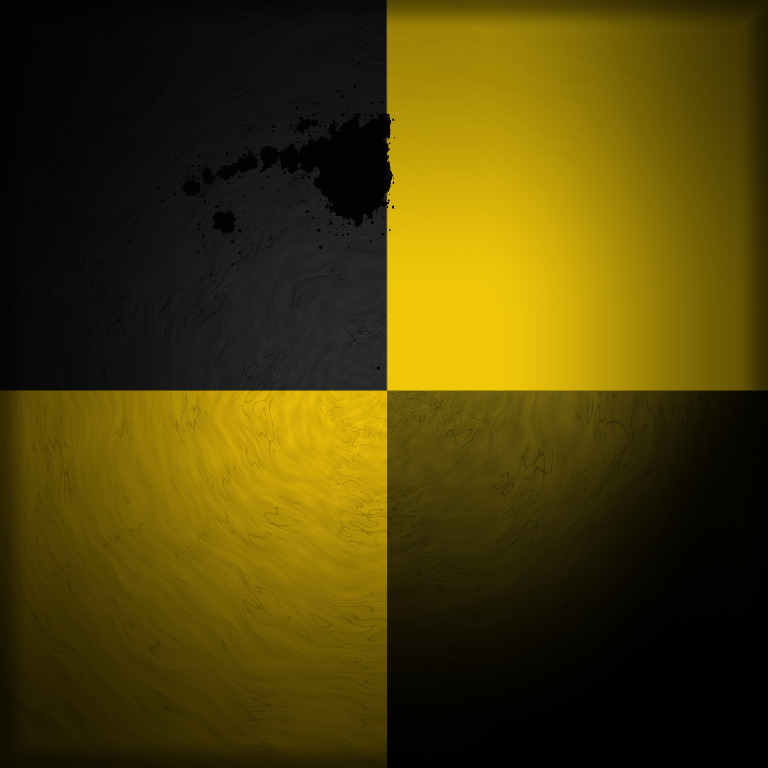
This background is drawn by a three.js fragment shader. Its source:

```glsl
// Four brushed quadrants in charcoal, yellow and olive with a black ink splatter.
varying vec2 vUv;

const vec2 SPLIT = vec2(0.504, 0.4915);
const float EDGE = 0.0008;

const vec3 CHARCOAL = vec3(0.160, 0.160, 0.162);
const vec3 YELLOW = vec3(0.945, 0.785, 0.035);
const vec3 AMBER = vec3(0.870, 0.705, 0.030);
const vec3 OLIVE = vec3(0.460, 0.390, 0.055);
const vec3 SEAM = vec3(0.55, 0.50, 0.22);
const vec3 INK = vec3(0.004);

const vec2 BLOT_CENTER = vec2(0.462, 0.778);
const vec2 BLOT_RADIUS = vec2(0.049, 0.064);
const vec2 ARM_START = vec2(0.246, 0.760);
const vec2 ARM_END = vec2(0.425, 0.808);
const vec2 STRAY_DROP = vec2(0.290, 0.709);
const vec2 HIGH_DROP = vec2(0.398, 0.836);
const vec2 CORNER_DROP = vec2(0.492, 0.833);
const float SPECK_CELL = 0.0075;

float hash(vec2 p) {
  vec3 q = fract(vec3(p.xyx) * 0.1031);
  q += dot(q, q.yzx + 33.33);
  return fract((q.x + q.y) * q.z);
}

vec2 gradientAt(vec2 cell) {
  float a = 6.2832 * hash(cell);
  return vec2(cos(a), sin(a));
}

// Gradient noise, about -0.7 to 0.7.
float noise(vec2 p) {
  vec2 i = floor(p), f = fract(p);
  vec2 u = f * f * f * (f * (f * 6.0 - 15.0) + 10.0);
  vec2 e = vec2(1.0, 0.0);
  float low = mix(dot(gradientAt(i), f), dot(gradientAt(i + e), f - e), u.x);
  float high = mix(dot(gradientAt(i + e.yx), f - e.yx),
                   dot(gradientAt(i + e.xx), f - e.xx), u.x);
  return mix(low, high, u.y);
}

float fbm(vec2 p) {
  float sum = 0.0, amp = 0.6;
  for (int i = 0; i < 4; i++) {
    sum += amp * noise(p);
    p = p * 2.03 + 17.3;
    amp *= 0.55;
  }
  return sum;
}

// Light that fades away from the split along both axes.
float fade(vec2 d, vec2 depth, vec2 start, vec2 end) {
  vec2 f = 1.0 - depth * smoothstep(start, end, d);
  return f.x * f.y;
}

// Curved bristle marks around the split: x is tone, y is dark hairlines.
vec2 brush(vec2 p) {
  float angle = atan(-p.y, -p.x);
  float r = length(p) + 0.035 * noise(p * 7.0 + 40.0) + 0.012 * noise(p * 19.0 + 60.0);
  float tone = noise(vec2(r * 75.0, angle * 4.0 + 30.0))
             + 0.6 * noise(vec2(r * 190.0, angle * 9.0 + 70.0));
  float ridge = abs(noise(vec2(r * 105.0 + 9.0, angle * 6.0 + 50.0)));
  float patches = smoothstep(-0.15, 0.3, noise(p * 15.0 + 80.0));
  return vec2(tone, (1.0 - smoothstep(0.0, 0.07, ridge)) * patches);
}

// Signed distance, roughly, to the ragged blot and its trailing drops.
float blotDistance(vec2 uv) {
  vec2 q = (uv - BLOT_CENTER) / BLOT_RADIUS;
  float d = (length(q) - 1.0) * BLOT_RADIUS.x;
  for (int i = 0; i < 8; i++) {
    float k = float(i), t = k / 7.0;
    vec2 jitter = vec2(hash(vec2(k, 3.0)), hash(vec2(k, 8.0))) - 0.5;
    vec2 drop = mix(ARM_START, ARM_END, t) + jitter * 0.018;
    float size = mix(0.008, 0.020, t * t) + 0.004 * hash(vec2(k, 5.0));
    d = min(d, length((uv - drop) * vec2(0.85, 1.1)) - size);
  }
  d = min(d, length(uv - STRAY_DROP) - 0.012);
  d = min(d, length(uv - HIGH_DROP) - 0.009);
  d = min(d, length(uv - CORNER_DROP) - 0.019);
  return d + 2.5 * max(uv.x - SPLIT.x - 0.003, 0.0);
}

// Fine ink specks that thin out away from the blot.
float specks(vec2 uv, float d) {
  vec2 cell = floor(uv / SPECK_CELL);
  vec2 offset = 0.3 + 0.4 * vec2(hash(cell + 11.0), hash(cell + 23.0));
  float size = mix(0.08, 0.29, hash(cell + 37.0));
  float dotMask = 1.0 - smoothstep(size - 0.08, size + 0.08,
                                   length(fract(uv / SPECK_CELL) - offset));
  return dotMask * step(hash(cell + 51.0), 0.75 * exp(-max(d, 0.0) * 75.0));
}

void main() {
  vec2 p = vUv - SPLIT;
  vec2 d = abs(p);
  vec2 side = smoothstep(-EDGE, EDGE, p);
  vec2 marks = brush(p);

  // Base light of each quadrant, with its own strength of brushing.
  vec3 topLeft = CHARCOAL * fade(d, vec2(0.80, 0.62), vec2(0.05), vec2(0.50));
  topLeft *= 1.0 + 0.18 * marks.x - 0.40 * marks.y;
  vec3 topRight = YELLOW * fade(d, vec2(0.62, 0.36), vec2(0.12, 0.10), vec2(0.52, 0.50));
  topRight *= 1.0 + 0.025 * marks.x * smoothstep(0.1, 0.5, d.y);
  vec3 bottomLeft = AMBER * fade(d, vec2(0.58, 0.70), vec2(0.08, 0.0), vec2(0.52, 0.50));
  bottomLeft *= 1.0 + 0.10 * marks.x - 0.16 * marks.y;
  vec2 slanted = vec2(d.x + 0.4 * d.y, d.y);
  vec3 bottomRight = OLIVE * fade(slanted, vec2(0.93, 0.98), vec2(0.20, -0.10), vec2(0.50, 0.45));
  bottomRight *= 1.0 + 0.15 * marks.x - 0.25 * marks.y;

  vec3 color = mix(mix(bottomLeft, bottomRight, side.x), mix(topLeft, topRight, side.x), side.y);

  // Pale hairline where the upper halves meet.
  float seam = (1.0 - smoothstep(0.0005, 0.0018, d.x)) * side.y;
  color = mix(color, SEAM, 0.4 * seam);

  // Ink over the upper half.
  float blot = blotDistance(vUv);
  float ragged = blot + 0.026 * fbm(vUv * 48.0);
  float ink = max(1.0 - smoothstep(-0.0015, 0.0015, ragged), specks(vUv, blot));
  color = mix(color, INK, 0.96 * ink * side.y);

  // Darkened border.
  vec2 border = min(vUv, 1.0 - vUv);
  color *= mix(0.55, 1.0, smoothstep(0.0, 0.04, min(border.x, border.y)));
  gl_FragColor = vec4(color, 1.0);
}
```
